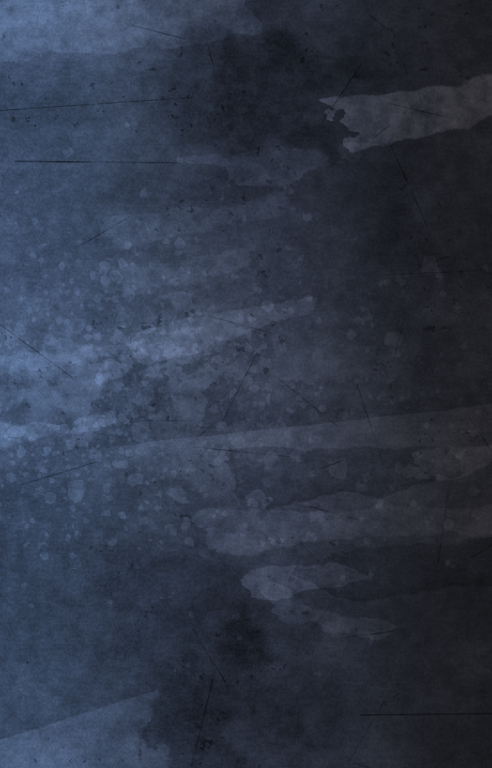
Give the GLSL for this texture, as a WebGL 1 fragment shader.

```glsl
precision highp float;
uniform vec2 u_resolution;

float hash(vec2 p) {
  vec3 q = fract(vec3(p.xyx) * 0.1031);
  q += dot(q, q.yzx + 33.33);
  return fract((q.x + q.y) * q.z);
}

float noise(vec2 p) {
  vec2 i = floor(p), f = fract(p);
  f = f * f * (3.0 - 2.0 * f);
  return mix(mix(hash(i), hash(i + vec2(1, 0)), f.x),
             mix(hash(i + vec2(0, 1)), hash(i + vec2(1, 1)), f.x), f.y);
}

float fbm(vec2 p) {
  float sum = 0.0, amp = 0.5;
  for (int i = 0; i < 5; i++) {
    sum += amp * noise(p);
    p = mat2(1.6, 1.2, -1.2, 1.6) * p + 17.3;
    amp *= 0.54;
  }
  return sum - 0.52;
}

float glow(vec2 p, float x, float y, float rx, float ry) {
  vec2 d = (p - vec2(x, y)) / vec2(rx, ry);
  return exp(-dot(d, d));
}

// Tapered brush stroke with straight sides and torn ends.
float stroke(vec2 p, vec4 ends, float halfWidth, float tear) {
  vec2 d = p - ends.xy, dir = ends.zw - ends.xy;
  float len = length(dir);
  dir /= len;
  float along = dot(d, dir), across = abs(dot(d, vec2(-dir.y, dir.x)));
  float side = halfWidth * mix(1.2, 0.65, clamp(along / len, 0.0, 1.0)) - across + tear * 0.035;
  return smoothstep(-0.001, 0.003, min(side, min(along, len - along) + tear * 0.22));
}

float scratch(vec2 p, vec2 a, vec2 b, float width) {
  vec2 d = b - a;
  float t = clamp(dot(p - a, d) / dot(d, d), 0.0, 1.0);
  return 1.0 - smoothstep(0.0, width, length(p - a - d * t));
}

// Irregular paint drops, one per cell, with a faint rim.
float drops(vec2 p, float scale, float density) {
  vec2 g = p * scale, id = floor(g);
  vec2 d = fract(g) - 0.5 - 0.4 * (vec2(hash(id + 3.1), hash(id + 8.7)) - 0.5);
  float dist = length(d) + (noise(g * 4.0) - 0.5) * 0.3 - mix(0.08, 0.3, hash(id + 15.4));
  float fill = 1.0 - smoothstep(-0.0015 * scale, 0.0015 * scale, dist);
  return fill * (0.8 + 0.2 * smoothstep(-0.09, 0.0, dist)) * step(hash(id + 21.9), density);
}

void main() {
  // Height is one unit; y runs downward.
  vec2 p = vec2(gl_FragCoord.x, u_resolution.y - gl_FragCoord.y) / u_resolution.y;
  float tear = fbm(p * vec2(14.0, 20.0)), rough = fbm(p * 70.0);
  vec2 w = p + 0.2 * vec2(tear, fbm(p * 19.0 + 40.0));

  // Blue to charcoal wash
  vec3 color = mix(vec3(0.225, 0.288, 0.39), vec3(0.18, 0.208, 0.27), smoothstep(0.0, 0.34, p.x));
  color = mix(color, vec3(0.108, 0.111, 0.13), smoothstep(0.28, 0.64, p.x));

  // Broad light and shadow
  float tone = 1.0 + fbm(p * vec2(6.0, 9.0) + 4.0) * 0.4 + tear * 0.25 + rough * 0.3;
  tone += 0.22 * glow(w, 0.0, 0.48, 0.22, 0.09) + 0.2 * glow(w, 0.08, 0.04, 0.2, 0.08);
  tone += 0.2 * glow(p, 0.34, 0.5, 0.22, 0.16) + 0.25 * glow(p, 0.6, 0.64, 0.2, 0.12);
  tone -= 0.42 * glow(w, 0.34, 0.115, 0.12, 0.075) + 0.25 * glow(w, 0.24, 0.72, 0.1, 0.06);
  tone -= 0.38 * glow(w, 0.28, 0.89, 0.11, 0.07) + 0.25 * glow(w, 0.5, 0.28, 0.06, 0.08);
  tone -= 0.22 * glow(w, 0.2, 0.5, 0.06, 0.025) + 0.13 * glow(p, 0.05, 0.83, 0.25, 0.12);

  // Pale strokes
  float pale = 0.2 * stroke(p, vec4(-0.1, 0.035, 0.33, 0.015), 0.045, tear);
  pale += 0.5 * stroke(p, vec4(0.45, 0.163, 0.8, 0.105), 0.03, tear);
  pale += 0.18 * stroke(p, vec4(0.28, 0.23, 0.48, 0.197), 0.02, tear);
  pale += 0.12 * stroke(p, vec4(0.14, 0.305, 0.37, 0.263), 0.017, tear);
  pale += 0.14 * stroke(p, vec4(0.17, 0.365, 0.31, 0.34), 0.015, tear);
  pale += 0.24 * stroke(p, vec4(0.17, 0.46, 0.43, 0.388), 0.018, tear);
  pale += 0.14 * stroke(p, vec4(-0.1, 0.49, 0.22, 0.45), 0.016, tear);
  pale += 0.22 * stroke(p, vec4(-0.1, 0.578, 0.12, 0.55), 0.015, tear);
  pale += 0.25 * stroke(p, vec4(0.55, 0.612, 0.8, 0.55), 0.02, tear);
  pale += 0.18 * stroke(p, vec4(0.29, 0.69, 0.8, 0.668), 0.024, tear);
  pale += 0.28 * stroke(p, vec4(0.3, 0.775, 0.44, 0.745), 0.018, tear);
  pale += 0.22 * stroke(p, vec4(0.34, 0.785, 0.5, 0.825), 0.018, tear);
  tone += pale * (1.0 + rough);

  // Dark torn patches
  tone -= 0.25 * stroke(p, vec4(0.33, 0.628, 0.58, 0.605), 0.035, tear);
  tone -= 0.18 * stroke(p, vec4(0.43, 0.75, 0.72, 0.725), 0.035, tear);

  // Sheets with a crisp upper edge
  float ridge = p.y - 0.598 + 0.1135 * p.x + tear * 0.006;
  float sheet = smoothstep(-0.001, 0.002, ridge) * exp(-max(ridge, 0.0) * 18.0);
  tone += (0.25 * sheet - 0.15 * exp(-abs(ridge + 0.012) * 60.0)) * smoothstep(0.08, 0.2, p.x);
  float corner = smoothstep(-0.001, 0.002, p.y - 0.963 + 0.32 * p.x + tear * 0.006);
  tone += 0.23 * corner * (1.0 - smoothstep(0.19, 0.2, p.x + tear * 0.15));

  // Flaked paint and splatter
  float flakes = smoothstep(0.02, 0.05, fbm(p * 21.0 + 9.0) + 0.1 * glow(p, 0.27, 0.47, 0.13, 0.05));
  float spread = glow(p, 0.13, 0.52, 0.18, 0.14) + 0.2 * glow(p, 0.4, 0.52, 0.25, 0.17);
  float splatter = flakes * glow(p, 0.22, 0.49, 0.22, 0.1);
  for (int i = 0; i < 6; i++) {
    float k = float(i);
    vec2 q = mat2(cos(k), sin(k), -sin(k), cos(k)) * p + k * 7.3 + 5.0;
    splatter = max(splatter, drops(q, 24.0 + k * 11.0, spread * 0.5));
  }
  tone += 0.24 * splatter * (1.0 + rough);

  // Fine scratches
  for (int i = 0; i < 36; i++) {
    float k = float(i), angle = 6.283 * hash(vec2(k, 5.0));
    vec2 a = vec2(hash(vec2(k, 2.0)) * 0.66, hash(vec2(k, 9.0)));
    vec2 b = a + vec2(cos(angle), sin(angle)) * mix(0.03, 0.13, hash(vec2(k, 7.0)));
    tone -= 0.4 * scratch(p, a, b, 0.0016) * noise(p * 90.0 + k);
  }
  tone -= 0.6 * scratch(p, vec2(0.02, 0.21), vec2(0.23, 0.212), 0.002) * noise(p * 40.0);
  tone -= 0.4 * scratch(p, vec2(0.0, 0.144), vec2(0.25, 0.127), 0.0016) * noise(p * 50.0);
  tone -= 0.4 * scratch(p, vec2(0.47, 0.931), vec2(0.65, 0.929), 0.002);

  // Grain and pits
  tone += (noise(p * 430.0) - 0.5) * 0.17 + (noise(p * vec2(70.0, 350.0)) - 0.5) * 0.07;
  tone -= 0.3 * smoothstep(0.2, 0.32, fbm(p * 110.0 + 3.0)) * smoothstep(0.45, 0.7, noise(p * 14.0));
  color = color * max(tone, 0.4) + vec3(0.035, 0.025, 0.01) * max(tone - 1.0, 0.0);
  gl_FragColor = vec4(color, 1.0);
}
```
